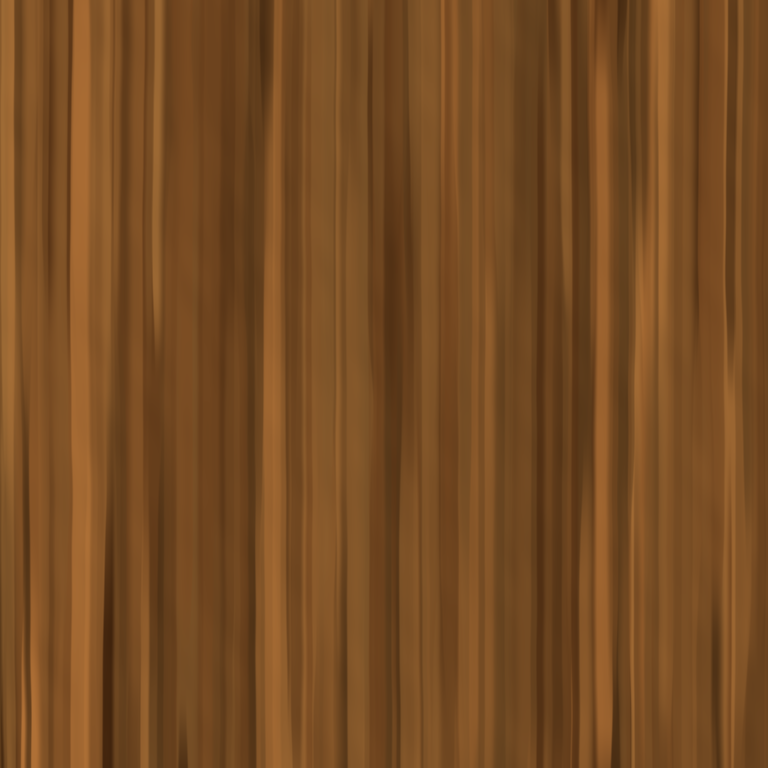
A three.js fragment shader for this texture:

```glsl
varying vec2 vUv;

const vec3 DARK_BROWN = vec3(0.28, 0.165, 0.065);
const vec3 LIGHT_BROWN = vec3(0.64, 0.42, 0.205);
const vec3 RED_TINT = vec3(0.012, -0.009, -0.010);
const float BASE_TONE = 0.485;
const float TONE_SPREAD = 0.74;
const float HIGHLIGHT = 0.50;
const float SHADOW = 0.34;
const float BAND_CONTRAST = 0.45;
const float EDGE = 0.0016;
const float BEND = 0.0035;
const float GRAIN = 0.05;
const float MOTTLE = 0.06;
const int LAYERS = 7;
const float FIRST_COLUMNS = 12.0;
const float COLUMN_GROWTH = 1.24;

float hash(vec2 p) {
  vec3 q = fract(vec3(p.xyx) * 0.1031);
  q += dot(q, q.yzx + 33.33);
  return fract((q.x + q.y) * q.z);
}

float noise(vec2 p) {
  vec2 i = floor(p);
  vec2 f = fract(p);
  f = f * f * (3.0 - 2.0 * f);
  float low = mix(hash(i), hash(i + vec2(1.0, 0.0)), f.x);
  float high = mix(hash(i + vec2(0.0, 1.0)), hash(i + vec2(1.0, 1.0)), f.x);
  return mix(low, high, f.y);
}

// One long brush stroke: crisp on one side, feathered on the other.
float strokeCover(float dx, float along, float halfWidth, float feather) {
  float taper = smoothstep(0.0, 0.2, along) * (1.0 - smoothstep(0.8, 1.0, along));
  float w = halfWidth * (0.55 + 0.45 * taper);
  float crisp = smoothstep(-w - EDGE, -w + EDGE, dx);
  float soft = 1.0 - smoothstep(w * (1.0 - feather) - EDGE, w + EDGE, dx);
  float ends = smoothstep(0.0, 0.15, along) * (1.0 - smoothstep(0.8, 1.0, along));
  return crisp * soft * ends;
}

// Paints a row of scattered strokes over paint, which holds tone and redness.
vec2 paintLayer(vec2 paint, vec2 p, float columns, float layer) {
  float column = floor(p.x * columns);
  for (int k = -1; k <= 1; k++) {
    float c = column + float(k);
    vec2 seed = vec2(c + 17.0, layer * 31.0 + 5.0);
    float strokeLength = mix(0.9, 2.0, hash(seed));
    float y = p.y / strokeLength + hash(seed + 3.7) * 7.0;
    vec2 id = seed + vec2(0.0, floor(y) * 7.3);

    float lean = (hash(id + 1.3) - 0.5) * 0.008 * (fract(y) - 0.5);
    float center = (c + 0.2 + 0.6 * hash(id + 11.1)) / columns + lean;
    float side = hash(id + 23.9) < 0.5 ? -1.0 : 1.0;
    float halfWidth = mix(0.14, 0.62, hash(id + 41.3)) / columns;
    float feather = mix(0.1, 1.3, hash(id + 57.7));
    float cover = strokeCover((p.x - center) * side, fract(y), halfWidth, feather);

    float h = hash(id + 71.9);
    float tone = BASE_TONE + (h - 0.5) * TONE_SPREAD;
    tone += HIGHLIGHT * pow(h, 10.0) - SHADOW * pow(1.0 - h, 10.0);
    float opacity = mix(0.35, 0.85, hash(id + 83.3));
    paint = mix(paint, vec2(tone, hash(id + 97.1) * 2.0 - 1.0), cover * opacity);
  }
  return paint;
}

void main() {
  // Gentle sway of the fibres
  vec2 p = vUv;
  p.x += BEND * (noise(vec2(vUv.x * 9.0, vUv.y * 3.0)) - 0.5);
  p.x += 0.4 * BEND * (noise(vec2(vUv.x * 30.0, vUv.y * 14.0)) - 0.5);

  // Broad bands first, then ever finer strokes
  float band = noise(vec2(p.x * 18.0, p.y * 1.2)) - 0.5;
  vec2 paint = vec2(BASE_TONE + BAND_CONTRAST * band, 0.0);
  float columns = FIRST_COLUMNS;
  for (int i = 0; i < LAYERS; i++) {
    paint = paintLayer(paint, p, columns, float(i));
    columns *= COLUMN_GROWTH;
  }

  // Fine vertical grain and faint slanted brush mottling
  paint.x += GRAIN * (noise(vec2(p.x * 110.0, p.y * 3.0)) - 0.5);
  paint.x += MOTTLE * (noise(vec2(p.x * 45.0, p.y * 22.0 + p.x * 30.0)) - 0.5);

  vec3 color = mix(DARK_BROWN, LIGHT_BROWN, clamp(paint.x, -0.15, 1.1));
  gl_FragColor = vec4(color + RED_TINT * paint.y, 1.0);
}
```
